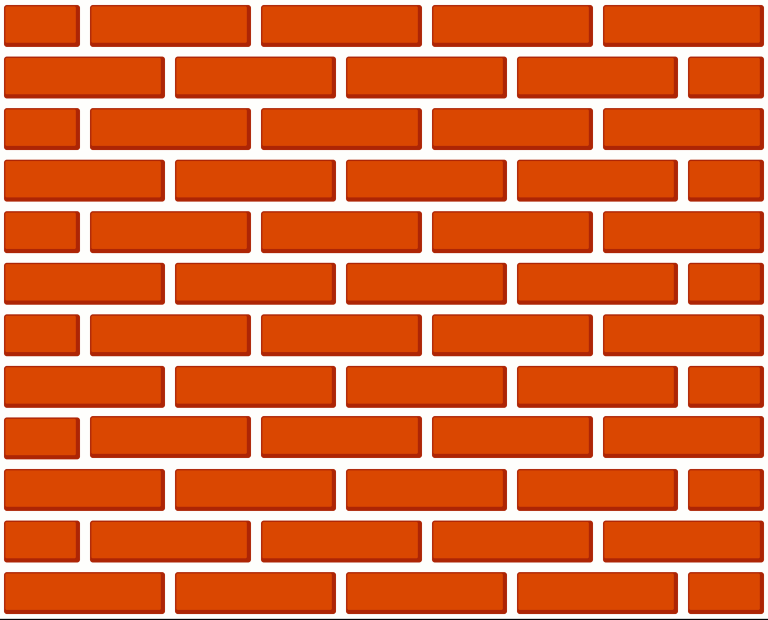
This pattern is drawn by a WebGL 2 fragment shader. Its source:

```glsl
#version 300 es
precision highp float;

uniform vec2 u_resolution;
out vec4 fragColor;

#define CANVAS vec2(768.0, 621.0)   // design units across and down
#define PITCH vec2(171.0, 51.64)    // brick plus joint
#define BRICK vec2(161.0, 42.0)
#define MARGIN vec2(4.0, 5.0)       // wall inset at the left and top
#define WALL_RIGHT 764.0
#define STAGGER 86.0                // shift of alternate rows
#define CORNER 3.0
#define OUTLINE 1.4
#define SHADE 4.2                   // dark band at the right and bottom
#define RAISED_ROW 8.0              // row laid slightly out of line
#define RAISE 1.4
#define BASE_LINE 619.8

const vec3 MORTAR = vec3(0.995, 0.995, 0.99);
const vec3 FACE = vec3(0.855, 0.28, 0.005);
const vec3 EDGE = vec3(0.68, 0.145, 0.02);
const vec3 BASE = vec3(0.01, 0.015, 0.03);

// Signed distance to a rounded box given by two opposite corners
float roundedBox(vec2 p, vec2 lo, vec2 hi, float radius) {
    vec2 q = abs(p - 0.5 * (lo + hi)) - 0.5 * (hi - lo) + radius;
    return length(max(q, 0.0)) + min(max(q.x, q.y), 0.0) - radius;
}

float coverage(float dist, float pixel) {
    return smoothstep(0.65 * pixel, -0.65 * pixel, dist);
}

void main() {
    vec2 p = gl_FragCoord.xy / u_resolution * CANVAS;
    p.y = CANVAS.y - p.y;
    float pixel = CANVAS.x / u_resolution.x;

    // Find the row, then the brick within it
    float row = floor(p.y / PITCH.y);
    float rowStart = MARGIN.x + STAGGER * (1.0 - mod(row, 2.0));
    float joint = PITCH.x - BRICK.x;
    float column = floor((p.x - rowStart + 0.5 * joint) / PITCH.x);

    // Brick corners, cut off at the sides of the wall
    vec2 lo = vec2(rowStart + column * PITCH.x, row * PITCH.y + MARGIN.y);
    if (row == RAISED_ROW && column >= 0.0) lo.y -= RAISE;
    vec2 hi = lo + BRICK;
    lo.x = max(lo.x, MARGIN.x);
    hi.x = min(hi.x, WALL_RIGHT);

    // Dark body with a lighter face set toward the upper left
    float body = roundedBox(p, lo, hi, CORNER);
    float face = roundedBox(p, lo + OUTLINE, hi - SHADE, 0.5 * CORNER);
    vec3 color = mix(MORTAR, EDGE, coverage(body, pixel));
    color = mix(color, FACE, coverage(face, pixel));

    // Line along the foot of the wall
    color = mix(color, BASE, coverage(BASE_LINE - p.y, pixel));
    fragColor = vec4(color, 1.0);
}
```
